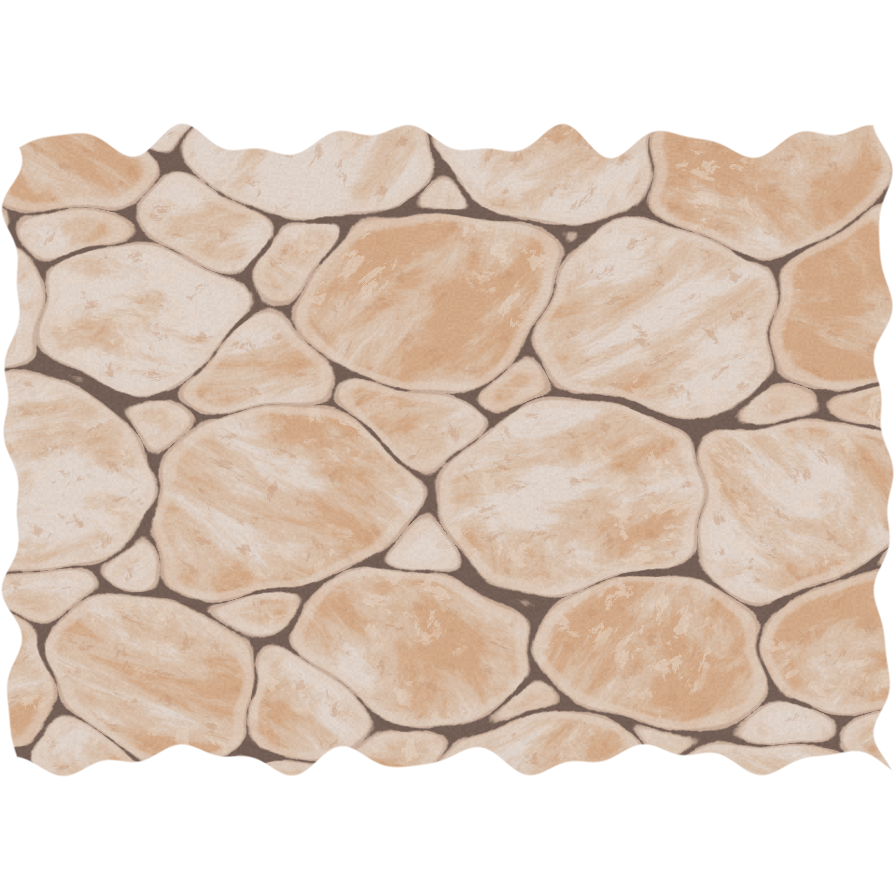
Give the GLSL for this texture, as a three.js fragment shader.

```glsl
varying vec2 vUv;

vec2 hash2(vec2 p) {
  return fract(sin(vec2(dot(p, vec2(127.1, 311.7)), dot(p, vec2(269.5, 183.3)))) * 43758.5);
}

// Layered, self-warping sines, roughly -1 to 1
float mottle(vec2 p) {
  float sum = 0.0, amp = 0.5;
  for (int i = 0; i < 6; i++) {
    p = mat2(1.6, 1.2, -1.2, 1.6) * p;
    p += 0.6 * sin(0.8 * p.yx + amp * 9.0);
    sum += amp * sin(p.x) * sin(p.y);
    amp *= 0.66;
  }
  return sum;
}

// Stone centre (xy) and weight (z): kind 0 is a large stone, 1 and 2 are fillers
vec3 stoneSite(vec2 cell, float kind) {
  vec2 h = hash2(cell + kind * 17.3);
  vec2 g = hash2(cell + kind * 31.7 + 5.2);
  vec2 site = cell + 0.5 + vec2(0.5 * mod(cell.y, 2.0), 0.0);
  if (kind < 0.5) return vec3(site + (h - 0.5) * vec2(0.42, 0.3), 0.13 + 0.2 * g.x);
  site += kind < 1.5 ? vec2(0.5, 0.375) : vec2(0.0, 0.625);
  return vec3(site + (h - 0.5) * 0.25, 0.07 * g.x - 0.05);
}

vec2 neighbour(vec2 q, int i, int j) {
  float row = floor(q.y) + float(j);
  return vec2(floor(q.x - 0.5 * mod(row, 2.0)) + float(i), row);
}

float power(vec2 q, vec3 site) {
  vec2 d = q - site.xy;
  return dot(d, d) - site.z;
}

// Wavy outline of the slab
float wave(float t) {
  return 0.7 * sin(35.0 * t + 1.4 * sin(11.0 * t)) + 0.3 * sin(73.0 * t + 2.0);
}

float slabDistance(vec2 p) {
  float left = 0.014 + 0.012 * wave(p.y + 0.3) - p.x;
  float right = p.x - 0.986 - 0.012 * wave(p.y + 2.1);
  float bottom = 0.152 + 0.018 * wave(p.x + 4.7) - p.y;
  float top = p.y - 0.842 - 0.02 * wave(p.x + 1.6);
  return max(max(left, right), max(bottom, top));
}

vec3 stoneColour(vec2 p, vec2 id, float kind) {
  vec2 h = hash2(id * 1.7 + kind * 7.1 + 3.4);
  float angle = (h.y - 0.4) * 1.8;
  vec2 along = mat2(cos(angle), -sin(angle), sin(angle), cos(angle)) * p;
  float clouds = mottle(along * vec2(9.0, 20.0) + h * 40.0);
  float tone = (kind < 0.5 ? 0.1 + 0.75 * h.x : 0.6 * h.x) + 0.75 * clouds;

  vec3 colour = mix(vec3(0.875, 0.825, 0.79), vec3(0.845, 0.745, 0.66), smoothstep(0.0, 0.5, tone));
  colour = mix(colour, vec3(0.82, 0.66, 0.53), smoothstep(0.45, 1.0, tone));

  // Pale worn flecks and sparse rusty stains
  float worn = mottle(along * vec2(38.0, 55.0) + 11.0);
  float patches = smoothstep(-0.15, 0.35, mottle(p * 7.0 + h * 25.0));
  colour = mix(colour, vec3(0.89, 0.82, 0.76), 0.6 * patches * smoothstep(0.22, 0.42, worn));
  colour = mix(colour, vec3(0.76, 0.58, 0.45), 0.4 * smoothstep(0.4, 0.75, -worn));
  return colour;
}

void main() {
  vec2 p = vUv;
  vec2 q = p * vec2(3.7, 5.2) + vec2(0.3, 0.15);
  q += 0.05 * sin(q.yx * vec2(4.1, 5.3) + vec2(1.0, 2.4)) + 0.012 * sin(q.yx * 17.0);

  // Stone that owns this point
  vec3 own = vec3(0.0);
  vec2 ownCell = vec2(0.0);
  float ownKind = 0.0, nearest = 100.0;
  for (int j = -1; j <= 1; j++) for (int i = -1; i <= 1; i++) for (int k = 0; k < 3; k++) {
    vec2 cell = neighbour(q, i, j);
    vec3 site = stoneSite(cell, float(k));
    float d = power(q, site);
    if (d < nearest) {
      nearest = d;
      own = site;
      ownCell = cell;
      ownKind = float(k);
    }
  }

  // Distance to the joints, blended so that corners are rounded
  float closeness = 0.0001;
  for (int j = -1; j <= 1; j++) for (int i = -1; i <= 1; i++) for (int k = 0; k < 3; k++) {
    vec3 site = stoneSite(neighbour(q, i, j), float(k));
    float span = distance(site.xy, own.xy);
    if (span > 0.001) closeness += exp(-28.0 * (power(q, site) - nearest) / (2.0 * span));
  }
  float edge = -log(closeness) / 28.0;

  vec3 colour = stoneColour(p, ownCell, ownKind);

  // Pale bevel, brown rim and dark crevice of varying width
  float rough = mottle(p * 16.0);
  colour = mix(colour, vec3(0.87, 0.80, 0.745), 0.65 * smoothstep(0.065, 0.04, edge + 0.015 * rough));
  colour = mix(colour, vec3(0.72, 0.60, 0.52), 0.55 * smoothstep(0.018, 0.004, edge));
  float crevice = 0.001 + 0.014 * rough;
  colour = mix(colour, vec3(0.45, 0.37, 0.335), smoothstep(crevice + 0.006, crevice - 0.006, edge));

  // Fine grain, then the white surround
  colour += 0.03 * (hash2(floor(p * 400.0)).x - 0.5);
  colour = mix(colour, vec3(1.0), smoothstep(-0.0015, 0.0015, slabDistance(p)));
  gl_FragColor = vec4(colour, 1.0);
}
```
